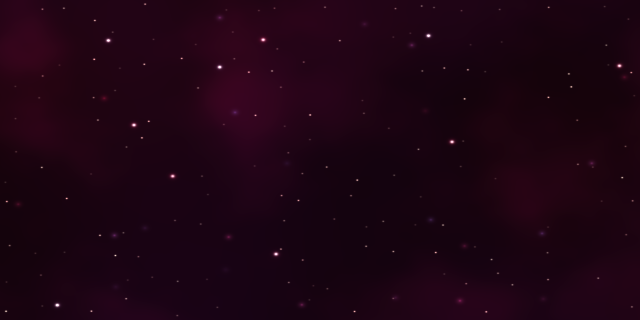
Write a WebGL 1 fragment shader that draws this texture.

```glsl
precision highp float;
uniform vec2 u_resolution;

float hash(vec2 p) {
  return fract(sin(dot(p, vec2(127.1, 311.7))) * 43758.5453);
}

float noise(vec2 p) {
  vec2 i = floor(p);
  vec2 f = fract(p);
  f = f * f * f * (f * (f * 6.0 - 15.0) + 10.0);
  return mix(mix(hash(i), hash(i + vec2(1.0, 0.0)), f.x),
             mix(hash(i + vec2(0.0, 1.0)), hash(i + 1.0), f.x), f.y);
}

float fbm(vec2 p) {
  float sum = 0.0;
  float amp = 0.57;
  for (int i = 0; i < 4; i++) {
    sum += amp * noise(p);
    p = mat2(1.6, 1.2, -1.2, 1.6) * p + 7.3;
    amp *= 0.45;
  }
  return sum;
}

float glow(vec2 p, vec2 center, float falloff) {
  vec2 d = p - center;
  return exp(-dot(d, d) * falloff);
}

// One jittered star per grid cell: x = light, y = random brightness, z = random hue
vec3 starLayer(vec2 p, float cells, float chance, float radius) {
  vec2 cell = floor(p * cells);
  vec2 seed = cell + cells * 7.3;
  vec2 jitter = vec2(hash(seed + 1.7), hash(seed + 5.1));
  vec2 d = p - (cell + 0.15 + 0.7 * jitter) / cells;
  d.y *= 1.25;
  float present = step(hash(seed + 9.4), chance);
  return vec3(present * exp(-dot(d, d) / (radius * radius)),
              hash(seed + 13.9), hash(seed + 21.3));
}

// Magenta clouds, brightest at the upper left
vec3 nebula(vec2 p) {
  float cloud = smoothstep(0.25, 0.8, fbm(p * vec2(2.2, 2.8) + 3.1));
  float hue = fbm(p * 1.7 + 19.0) - 0.5;
  float lit = 0.13 * glow(p, vec2(0.38, 0.92), 4.0)
            + 0.05 * glow(p, vec2(0.6, 0.08), 5.0)
            + 0.045 * glow(p, vec2(1.75, 0.32), 4.0);
  float red = 0.068 + 0.05 * cloud + lit * (0.5 + cloud);
  float blue = 0.018 + 0.47 * red + 0.05 * hue + 0.016 * (0.5 - p.y);
  return vec3(red, 0.007 + 0.06 * red, blue);
}

void main() {
  vec2 p = gl_FragCoord.xy / u_resolution.y;
  vec3 color = nebula(p);

  // Faint tinted halos
  vec3 haze = starLayer(p, 5.0, 0.4, 0.011);
  vec3 hazeTint = mix(vec3(0.9, 0.1, 0.3), vec3(0.4, 0.35, 0.75), haze.z);
  color += hazeTint * (haze.x * (0.06 + 0.2 * haze.y) + 0.3 * haze.y * pow(haze.x, 8.0));

  // Fine dust of small stars
  vec3 dust = starLayer(p, 12.0, 0.48, 0.0031);
  vec3 dustTint = mix(vec3(1.0, 0.72, 0.68), vec3(0.95, 0.92, 0.8), dust.z);
  color += dustTint * dust.x * (0.15 + 0.8 * dust.y * dust.y);

  // Bright stars with a soft colored rim
  vec3 bright = starLayer(p, 4.0, 0.42, 0.0055);
  vec3 rimTint = mix(vec3(0.9, 0.1, 0.35), vec3(0.35, 0.3, 0.5), bright.z);
  color += vec3(1.0, 0.95, 0.93) * bright.x * (0.8 + 0.5 * bright.y);
  color += rimTint * 0.25 * pow(bright.x, 0.25);

  gl_FragColor = vec4(clamp(color, 0.0, 1.0), 1.0);
}
```
